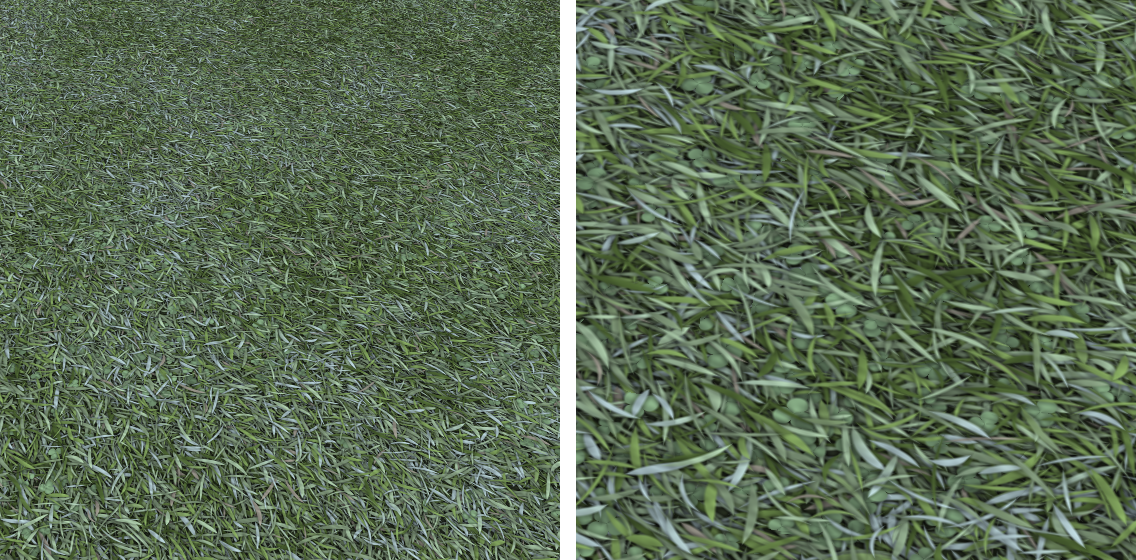
Left, the full canvas; right, a detail of the centre.
Write a three.js fragment shader that draws this texture.

```glsl
// A rough lawn seen at a slant: a ground plane in perspective is covered by
// many layers of thin, bent blades painted back to front, with clover
// leaves between them and slow noise shifting tint, lean and density.
varying vec2 vUv;

const vec3 SOIL = vec3(0.14, 0.16, 0.13);
const vec3 OLIVE = vec3(0.22, 0.29, 0.145);
const vec3 GREEN = vec3(0.36, 0.455, 0.26);
const vec3 GREY_GREEN = vec3(0.36, 0.425, 0.345);
const vec3 PALE = vec3(0.465, 0.55, 0.46);
const vec3 BLUE_GREY = vec3(0.49, 0.56, 0.575);
const vec3 STRAW = vec3(0.43, 0.42, 0.39);
const vec3 CLOVER = vec3(0.36, 0.46, 0.355);
const float HORIZON = 1.7;
const float SOFTNESS = 0.0011;
const float EXPOSURE = 1.31;
const int LAYERS = 16;

vec4 hash4(vec2 p) {
  vec4 q = fract(p.xyxy * vec4(0.1031, 0.1030, 0.0973, 0.1099));
  q += dot(q, q.wzxy + 33.33);
  return fract((q.xxyz + q.yzzw) * q.zywx);
}

float valueNoise(vec2 p) {
  vec2 i = floor(p);
  vec2 f = fract(p);
  f = f * f * (3.0 - 2.0 * f);
  float low = mix(hash4(i).x, hash4(i + vec2(1.0, 0.0)).x, f.x);
  float high = mix(hash4(i + vec2(0.0, 1.0)).x, hash4(i + 1.0).x, f.x);
  return mix(low, high, f.y);
}

float patches(vec2 p) {
  return 0.6 * valueNoise(p) + 0.4 * valueNoise(p * 2.3 + 17.0);
}

vec2 rotate(vec2 p, float angle) {
  float c = cos(angle);
  float s = sin(angle);
  return vec2(c * p.x + s * p.y, c * p.y - s * p.x);
}

// Blends through the palette from dark olive to pale blue-grey
vec3 bladeColour(float k) {
  vec3 c = mix(OLIVE, GREEN, smoothstep(0.08, 0.18, k));
  c = mix(c, GREY_GREEN, smoothstep(0.34, 0.44, k));
  c = mix(c, PALE, smoothstep(0.63, 0.74, k));
  return mix(c, BLUE_GREY, smoothstep(0.83, 0.91, k));
}

// One layer: a blade per cell, each with a soft contact shadow
vec3 paintBlades(vec3 colour, vec2 ground, float cells, float seed,
                 float blur, float lush, float lean, float light) {
  vec2 p = ground * cells + seed * 7.31;
  float edge = blur * cells;
  for (int y = -1; y <= 1; y++) {
    for (int x = -1; x <= 1; x++) {
      vec2 cell = floor(p) + vec2(float(x), float(y));
      vec4 place = hash4(cell + seed * 13.7);
      vec4 form = hash4(cell + seed * 5.9 + 71.3);
      float angle = lean + (place.z + place.w - 1.0) * 1.6;
      vec2 q = rotate(p - cell - place.xy, angle);
      float along = q.x / mix(0.4, 0.98, form.x);
      q.y += (form.y - 0.5) * 0.3 * (along * along - 0.3);
      float width = mix(0.045, 0.125, form.z * form.z);
      float taper = 1.0 - along * along * mix(1.0, along * along, 0.6);
      float d = abs(q.y) - width * taper;
      float shadow = 1.0 - smoothstep(0.0, 0.12 + edge, d);
      float cover = 1.0 - smoothstep(-edge, edge, d);
      vec3 tint = bladeColour(form.w - (lush - 0.5) * 0.48);
      tint = mix(tint, STRAW, step(0.97, fract(form.x * 37.0)));
      float shade = 1.0 + 0.12 * along + 0.6 * q.y;
      colour *= 1.0 - 0.2 * shadow;
      colour = mix(colour, tint * light * shade, cover);
    }
  }
  return colour;
}

// Scattered three-lobed leaves, present where density is high
vec3 paintClover(vec3 colour, vec2 ground, float cells, float seed,
                 float blur, float density) {
  vec2 p = ground * cells + seed;
  float edge = blur * cells;
  for (int y = -1; y <= 1; y++) {
    for (int x = -1; x <= 1; x++) {
      vec2 cell = floor(p) + vec2(float(x), float(y));
      vec4 r = hash4(cell + seed);
      vec2 q = p - cell - r.xy;
      float lobes = abs(cos(1.5 * (atan(q.y, q.x + 0.0001) + 6.28 * r.z)));
      float radius = mix(0.24, 0.42, fract(r.z * 19.0));
      float d = length(q) - radius * (0.35 + 0.65 * sqrt(lobes));
      float here = step(r.w, density);
      float shadow = 1.0 - smoothstep(0.0, 0.12 + edge, d);
      float cover = 1.0 - smoothstep(-edge, edge, d);
      vec3 tint = CLOVER * mix(0.95, 1.35, r.x) * (0.88 + 0.2 * lobes);
      colour *= 1.0 - 0.25 * shadow * here;
      colour = mix(colour, tint, cover * here);
    }
  }
  return colour;
}

void main() {
  // Perspective: the ground shrinks and flattens towards the top
  float depth = 1.0 / (HORIZON - vUv.y);
  vec2 ground = vec2((vUv.x - 0.5) * depth, HORIZON * depth) + 3.0;
  float blur = SOFTNESS * depth * sqrt(HORIZON * depth);

  float lush = patches(ground * 5.0) + 0.12 * (vUv.x - 0.5);
  float lean = -0.75 + 0.9 * (patches(ground * 4.0 + 40.0) - 0.5);
  float density = smoothstep(0.3, 0.65, patches(ground * 6.0 + 90.0)) * 0.75;

  vec3 colour = mix(SOIL, OLIVE, 0.5 * valueNoise(ground * 60.0));
  for (int i = 0; i < LAYERS; i++) {
    float layer = float(i);
    float cells = 44.0 + 20.0 * fract(layer * 0.618);
    float light = EXPOSURE * mix(0.76, 1.0, (layer + 1.0) / float(LAYERS));
    if (i == 10 || i == 13) {
      colour = paintClover(colour, ground, 42.0, layer * 3.7, blur, density);
    }
    colour = paintBlades(colour, ground, cells, layer + 1.0, blur, lush, lean, light);
  }

  // Fine fibres along the common lean
  float fibre = valueNoise(rotate(vUv, -0.4) * vec2(120.0, 300.0));
  colour *= 0.87 + 0.26 * fibre;
  gl_FragColor = vec4(colour, 1.0);
}
```
